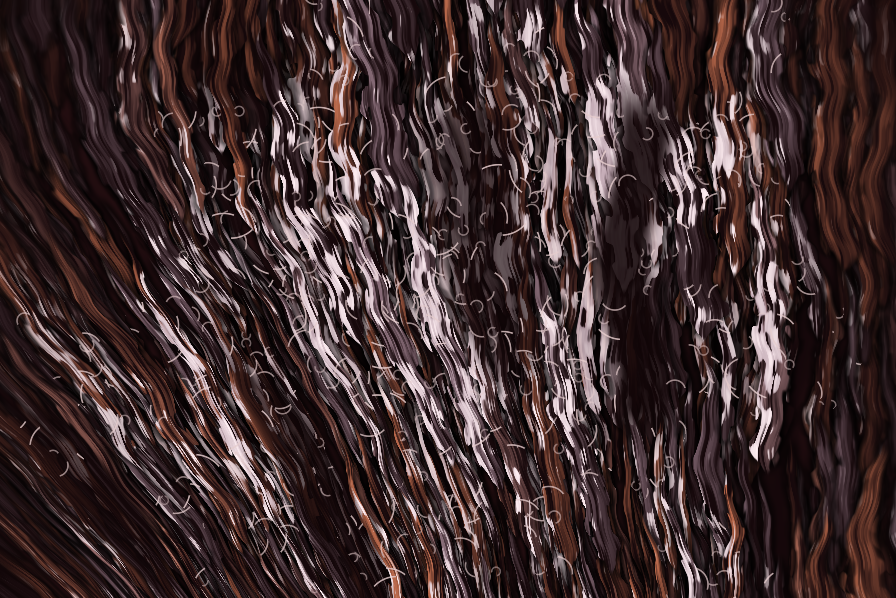
Reproduce this texture procedurally as a WebGL 2 fragment shader.

```glsl
#version 300 es
precision highp float;
// Ragged, weathered wood splinters with chalky crust and curled pale fibres.
uniform vec2 u_resolution;
out vec4 fragColor;

vec2 hash22(vec2 p) {
  vec3 a = fract(p.xyx * vec3(.1031, .1030, .0973));
  a += dot(a, a.yzx + 33.33);
  return fract((a.xx + a.yz) * a.zy);
}

// Smooth cellular noise: random cell tones blended by distance.
float cellular(vec2 p) {
  vec2 id = floor(p);
  float sum = 0., weight = 0.;
  for (int j = -1; j <= 1; j++)
    for (int i = -1; i <= 1; i++) {
      vec2 c = id + vec2(i, j);
      vec2 r = hash22(c);
      vec2 d = c + .15 + .7 * r - p;
      float w = exp(-8. * dot(d, d));
      sum += w * hash22(c + 71.3).x;
      weight += w;
    }
  return sum / weight;
}

// Bend space so the fibres fan out toward the lower left.
vec2 fibreSpace(vec2 p) {
  float lean = .85 * smoothstep(1.35, -.25, p.x);
  float fall = 1. - p.y;
  float sway = .012 * sin(p.y * 9. + p.x * 5.) + .006 * sin(p.y * 21. - p.x * 13.);
  return vec2(p.x - lean * fall * fall - .06 * fall + sway, p.y);
}

// One depth layer of tapered splinters, each shading what lies behind it.
vec3 splinters(vec3 col, vec2 s, float layer, float depth, float crust, float blur, float px) {
  bool thin = mod(layer, 2.) > .5;
  vec2 size = thin ? vec2(.042, .24) : vec2(.085, .46);
  float soft = px * .7 + blur * .011;
  s += hash22(vec2(layer, 5.)) * size + 4.;
  vec2 id = floor(s / size);
  for (int j = 1; j >= -1; j--)
    for (int i = -1; i <= 1; i++) {
      vec2 c = id + vec2(i, j);
      vec2 r = hash22(c + layer * 17.3);
      vec2 k = hash22(c + layer * 31.7 + 9.1);
      if (fract(r.x * 7.3 + k.y * 5.1) > .66) continue;
      vec2 q = s - (c + .5 + .6 * (r - .5)) * size;
      q.x += q.y * (k.x - .5) * .18 + size.x * (.07 * sin(q.y * 24. + r.x * 40.) + .04 * sin(q.y * 67. + k.x * 30.));
      float t = q.y / (size.y * 1.2) + .5;
      if (t < 0. || t > 1.) continue;
      float halfWidth = size.x * (.13 + .27 * k.y) * sqrt(smoothstep(1., .45, t)) * smoothstep(0., .12, t);
      if (abs(q.x) > halfWidth * 1.35 + soft + .016) continue;
      float edge = halfWidth * (.6 + .75 * cellular(vec2(q.x * 70., q.y * 38.) + r * 50.));
      float d = abs(q.x) - edge;

      // Contact shadow
      col *= 1. - .55 * smoothstep(.016, 0., d) * smoothstep(0., .05, t) * smoothstep(1., .9, t);
      float cover = smoothstep(soft, -soft, d) * smoothstep(0., .006, halfWidth);
      if (cover <= 0.) continue;

      // Long grain with darker sides
      float broad = cellular(vec2(q.x * 130., q.y * 8.) + r * 90.);
      float fine = cellular(vec2(q.x * 290., q.y * 24.) + k * 60.);
      float grain = mix(.55 * broad + .45 * fine, .5, blur * .65);
      float side = q.x / max(edge, .001);
      float light = mix(.3, 1.05, depth) * (.45 + .75 * r.y) * (1. - .4 * blur);
      float tone = smoothstep(.2, .85, grain) * light * (1. - .3 * side) * (.55 + .6 * t);
      vec3 hue = mix(vec3(.64, .36, .26), vec3(.47, .37, .41), smoothstep(.3, .65, k.x));
      vec3 wood = mix(vec3(.085, .032, .042), hue, clamp(tone * 1.25, 0., 1.15));

      // Flaking crust clings to the lit faces
      float flake = cellular(vec2(q.x * 95., q.y * 36.) + r * 33.);
      float chalk = crust + .55 * (flake - .5) + .35 * (fine - .5) - .12 * side + .18 * (r.x - .5);
      chalk = smoothstep(.5, .68 + .2 * blur, chalk) * mix(.25, 1., depth) * (1. - .45 * blur);
      wood = mix(wood, mix(vec3(.60, .48, .54), vec3(.95, .88, .90), flake * .8 + fine * .4), chalk);
      col = mix(col, wood, cover);
    }
  return col;
}

// Short curled fibres, gathered where the crust is thick.
float curls(vec2 p, float layer, float amount, float px) {
  float cell = .042, ink = 0.;
  p += hash22(vec2(layer, 2.7)) * cell + 3.;
  vec2 id = floor(p / cell);
  for (int j = -1; j <= 1; j++)
    for (int i = -1; i <= 1; i++) {
      vec2 c = id + vec2(i, j);
      vec2 r = hash22(c + layer * 23.9);
      vec2 k = hash22(c + layer * 41.3 + 6.);
      vec2 q = p - (c + r) * cell;
      float a = k.x * 6.283, radius = mix(.007, .06, k.y * k.y);
      q = mat2(cos(a), sin(a), -sin(a), cos(a)) * q + vec2(radius, 0.);
      float along = radius * abs(atan(q.y, q.x)) - mix(.007, .021, r.y);
      float d = max(abs(length(q) - radius), along);
      float present = step(fract(r.x * 9.7 + k.x * 3.1), amount);
      ink = max(ink, present * smoothstep(.0009 + px * .8, .0004, d) * (.5 + .5 * k.y));
    }
  return ink;
}

void main() {
  float px = 1. / u_resolution.y;
  vec2 p = gl_FragCoord.xy * px;
  vec2 s = fibreSpace(p);
  float blur = smoothstep(.48, .88, length((p - vec2(.75, .4)) * vec2(1., .8)));

  // Crust gathers around the middle in elongated islands
  float region = smoothstep(.75, .1, length((p - vec2(.8, .55)) * vec2(.85, 1.)));
  float islands = cellular(vec2(s.x * 12., s.y * 6.) + 20.);
  float crust = .06 + .27 * region + .42 * islands;

  vec3 col = vec3(.075, .026, .036) + vec3(.07, .03, .03) * cellular(s * vec2(30., 5.));
  for (int n = 0; n < 7; n++) {
    float layer = float(n);
    col = splinters(col, s, layer, layer / 6., crust, blur, px);
  }

  // Deep hollows between bundles
  float hollow = smoothstep(.6, .9, cellular(vec2(s.x * 7., s.y * 2.6) + 8.));
  float cleft = smoothstep(.06, .025, abs(p.x - 1.06 + .02 * sin(p.y * 14.))) * smoothstep(.34, .22, abs(p.y - .56));
  col = mix(col, vec3(.07, .022, .03), max(.65 * hollow, .88 * cleft));

  float amount = smoothstep(.28, .62, crust) * .5 * (1. - blur) * (1. - .8 * cleft);
  float ink = 0.;
  for (int n = 0; n < 3; n++) ink = max(ink, curls(p, float(n), amount, px));
  col = mix(col, vec3(.90, .80, .80), ink * .85);
  fragColor = vec4(clamp(col, 0., 1.), 1.);
}
```
